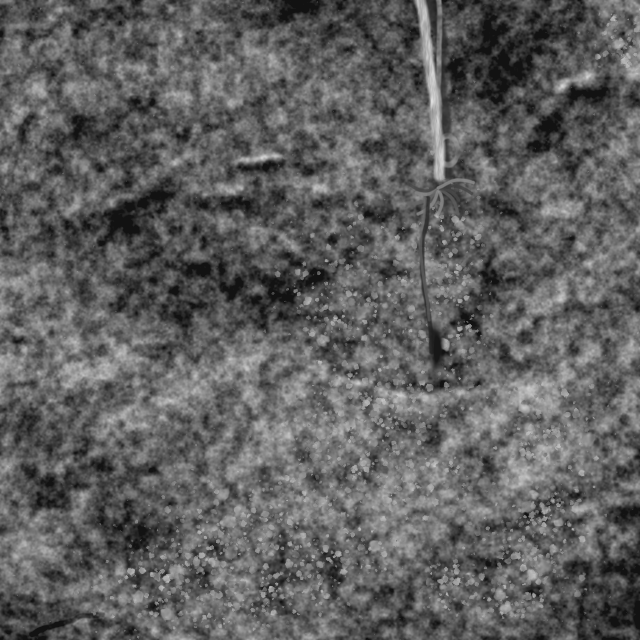
Write a Shadertoy shader that draws this texture.

```glsl
// Weathered grey rock face with crusty lichen and a root hanging down a cleft.
// Layered noise makes the stone, jittered discs in cells make the lichen,
// and bent line segments make the ledges, cracks and root strands.

float hash(vec2 p) {
    vec3 q = fract(p.xyx * 0.1031);
    q += dot(q, q.yzx + 33.33);
    return fract((q.x + q.y) * q.z);
}

float noise(vec2 p) {
    vec2 i = floor(p), f = fract(p);
    f = f * f * (3.0 - 2.0 * f);
    return mix(mix(hash(i), hash(i + vec2(1, 0)), f.x),
               mix(hash(i + vec2(0, 1)), hash(i + vec2(1, 1)), f.x), f.y);
}

float fbm(vec2 p, int octaves) {
    float sum = 0.0, amp = 0.5;
    for (int i = 0; i < octaves; i++) {
        sum += amp * (noise(p) - 0.5);
        p = mat2(1.6, 1.2, -1.2, 1.6) * p + 17.3;
        amp *= 0.55;
    }
    return sum;
}

float blob(vec2 p, vec2 centre, vec2 size) {
    vec2 q = (p - centre) / size;
    return exp(-dot(q, q));
}

// Offset from a bent, slightly wandering segment; t runs along it
vec2 curveOffset(vec2 p, vec2 a, vec2 b, float bend, out float t) {
    vec2 d = b - a;
    t = clamp(dot(p - a, d) / dot(d, d), 0.0, 1.0);
    float wander = 0.05 * (noise(vec2(t * 7.0, a.x * 91.0 + a.y * 37.0)) - 0.5);
    return p - a - d * t - vec2(-d.y, d.x) * (bend * 4.0 * t * (1.0 - t) + wander);
}

float strand(vec2 p, vec2 a, vec2 b, float bend, float width) {
    float t;
    float dist = length(curveOffset(p, a, b, bend, t));
    return 1.0 - smoothstep(width * 0.5, width * 1.2 + 0.0012, dist);
}

// Lit edge with a soft shadow; side +1 puts the shadow above, -1 below
float ledge(vec2 p, vec2 a, vec2 b, float bend, float width, float side) {
    float t;
    vec2 q = curveOffset(p, a, b, bend, t);
    float s = dot(q, normalize(vec2(a.y - b.y, b.x - a.x))) / width;
    float shadow = exp(-pow((s * side - 2.6) / 1.5, 2.0));
    return (exp(-s * s) - 0.8 * shadow) * smoothstep(0.0, 0.6, 4.0 * t * (1.0 - t))
         * (0.5 + noise(p * 45.0));
}

// Ragged discs in jittered cells: x is coverage, y is tone
vec2 lichen(vec2 p, float scale, float cover) {
    vec2 g = p * scale, cell = floor(g), best = vec2(0.0);
    g += 0.55 * vec2(fbm(g * 2.3, 2), fbm(g * 2.3 + 40.0, 2));
    for (int y = -1; y <= 1; y++)
    for (int x = -1; x <= 1; x++) {
        vec2 id = cell + vec2(x, y);
        vec2 centre = id + vec2(hash(id + 3.1), hash(id + 71.7));
        float present = smoothstep(0.0, 0.2, cover - hash(id + 19.4));
        float radius = mix(0.2, 0.58, hash(id + 7.9)) * present;
        float mask = present * (1.0 - smoothstep(radius - 0.16, radius + 0.1, length(g - centre)));
        if (mask > best.x) best = vec2(mask, mix(0.46, 0.74, hash(id + 53.2)));
    }
    return best;
}

void mainImage(out vec4 fragColor, in vec2 fragCoord) {
    vec2 p = fragCoord / iResolution.xy;
    vec2 w = p + 0.03 * vec2(fbm(p * 9.0, 3), fbm(p * 9.0 + 31.0, 3));

    // Stone: broad stains, slanting streaks and fine grit
    vec2 slant = mat2(0.86, -0.5, 0.5, 0.86) * w;
    float tone = 0.355 + 0.48 * fbm(w * 5.0, 5) + 0.36 * fbm(slant * vec2(6.0, 21.0), 4);
    tone += 0.62 * fbm(p * 75.0, 3) + 0.12 * (noise(p * 230.0) - 0.5);
    tone += 0.05 * blob(p, vec2(0.2, 0.88), vec2(0.25, 0.1)) + 0.05 * blob(p, vec2(0.1, 0.4), vec2(0.12, 0.06));
    tone -= 0.07 * blob(p, vec2(0.36, 0.54), vec2(0.12, 0.1)) + 0.08 * blob(p, vec2(0.06, 0.33), vec2(0.14, 0.04));
    tone -= 0.07 * blob(p, vec2(0.8, 0.88), vec2(0.1, 0.12)) + 0.08 * blob(p, vec2(0.57, 0.52), vec2(0.03, 0.06));
    tone -= 0.12 * smoothstep(0.58, 0.8, noise(w * 38.0));

    // Ledges and cracks
    tone += 0.20 * ledge(p, vec2(0.50, 0.415), vec2(0.78, 0.385), -0.06, 0.006, 1.0);
    tone += 0.16 * ledge(p, vec2(0.77, 0.46), vec2(0.91, 0.54), 0.08, 0.008, -1.0);
    tone += 0.22 * ledge(p, vec2(0.81, 0.79), vec2(1.02, 0.89), 0.16, 0.010, -1.0);
    tone += 0.13 * ledge(p, vec2(0.26, 0.69), vec2(0.62, 0.70), 0.04, 0.009, -1.0);
    tone += 0.12 * ledge(p, vec2(0.02, 0.65), vec2(0.32, 0.77), -0.05, 0.009, -1.0);
    tone += 0.14 * ledge(p, vec2(0.10, 0.19), vec2(0.25, 0.30), 0.07, 0.010, -1.0);
    tone += 0.15 * ledge(p, vec2(0.43, 0.64), vec2(0.53, 0.575), -0.06, 0.006, -1.0);
    tone += 0.15 * ledge(p, vec2(0.87, 0.19), vec2(1.02, 0.22), 0.08, 0.007, -1.0);
    tone += 0.32 * ledge(p, vec2(0.36, 0.745), vec2(0.45, 0.755), 0.03, 0.005, -1.0);
    tone -= 0.18 * strand(p, vec2(0.05, 0.01), vec2(0.16, 0.04), 0.05, 0.004);
    tone -= 0.14 * strand(p, vec2(0.01, 0.63), vec2(0.05, 0.82), 0.08, 0.006);

    // Lichen colonies, from large crusts to tiny specks
    float colony = 0.75 * blob(w, vec2(0.42, 0.14), vec2(0.13, 0.10)) + 0.75 * blob(w, vec2(0.60, 0.31), vec2(0.12, 0.11));
    colony += 0.7 * blob(w, vec2(0.86, 0.28), vec2(0.07, 0.11)) + 0.55 * blob(w, vec2(0.53, 0.56), vec2(0.09, 0.12));
    colony += 0.7 * blob(w, vec2(0.70, 0.56), vec2(0.06, 0.13)) + 0.65 * blob(w, vec2(0.83, 0.11), vec2(0.08, 0.08));
    colony += 0.45 * blob(w, vec2(0.28, 0.08), vec2(0.11, 0.08));
    float bright = blob(w, vec2(0.98, 0.94), vec2(0.05, 0.04)) + blob(w, vec2(0.70, 0.10), vec2(0.03));
    float broken = clamp(0.85 + 2.2 * fbm(p * 16.0, 3), 0.15, 1.4);
    float cover = (colony + bright) * broken;
    vec2 crust = lichen(p, 48.0, 0.05 + 0.5 * cover);
    vec2 grains = lichen(p + 5.3, 95.0, 0.08 + 0.72 * cover);
    vec2 specks = lichen(p + 9.1, 150.0, 0.10 + 0.5 * cover);
    float mottle = 0.45 * fbm(p * 110.0, 2);
    tone = mix(tone, specks.y + mottle, 0.65 * specks.x);
    tone = mix(tone, grains.y + mottle, 0.75 * grains.x);
    tone = mix(tone, crust.y + mottle + 0.18 * min(bright, 1.0), 0.75 * crust.x);

    // Dark cleft, hanging root and tangled knot
    tone = mix(tone, 0.16, 0.75 * strand(p, vec2(0.673, 1.02), vec2(0.695, 0.73), 0.02, 0.010));
    tone = mix(tone, 0.46 + mottle, strand(p, vec2(0.681, 1.02), vec2(0.684, 0.80), 0.02, 0.004));
    tone = mix(tone, 0.14, 0.8 * blob(w, vec2(0.69, 0.69), vec2(0.028, 0.018)));
    for (float i = 0.0; i < 9.0; i++) {
        float angle = 2.7 + i * 0.5;
        vec2 tip = vec2(0.685, 0.70) + (0.03 + 0.04 * hash(vec2(i, 4.0))) * vec2(cos(angle), 0.6 * sin(angle));
        tone = mix(tone, 0.22 + 0.36 * hash(vec2(i, 8.0)), 0.8 * strand(p, vec2(0.685, 0.705), tip, 0.15, 0.0025));
    }
    float loopDist = abs(length((p - vec2(0.70, 0.765)) * vec2(1.1, 0.75)) - 0.017);
    tone = mix(tone, 0.5 + mottle, 0.8 * (1.0 - smoothstep(0.002, 0.005, loopDist)));
    tone = mix(tone, 0.15, 0.8 * strand(p, vec2(0.668, 0.69), vec2(0.676, 0.45), -0.03, 0.0035));
    tone = mix(tone, 0.42, 0.6 * strand(p, vec2(0.664, 0.69), vec2(0.671, 0.50), -0.03, 0.002));
    tone = mix(tone, 0.09, min(1.0, 1.3 * blob(w, vec2(0.676, 0.455), vec2(0.010, 0.035))));
    float bark = 0.70 + 0.5 * fbm(p * vec2(190.0, 45.0), 3);
    tone = mix(tone, bark, strand(p, vec2(0.656, 1.02), vec2(0.686, 0.725), 0.02, 0.0085));

    fragColor = vec4(vec3(clamp(tone, 0.07, 0.92)), 1.0);
}
```
